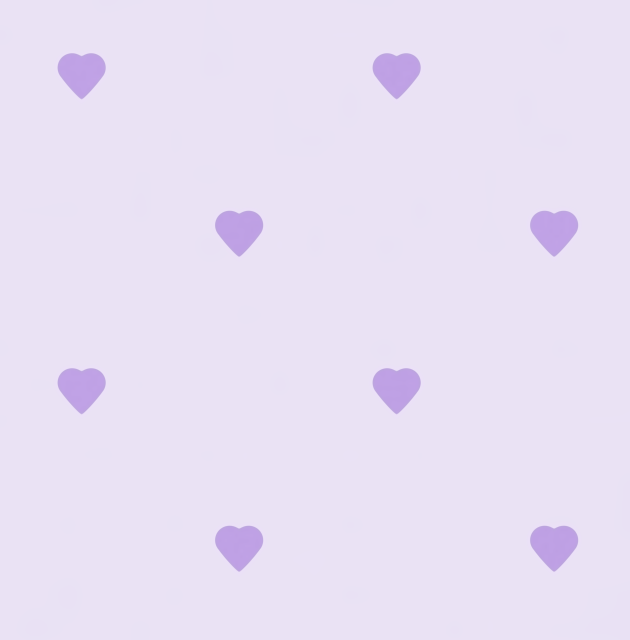
Give the GLSL for this pattern, as a Shadertoy shader.

```glsl
// Small lilac hearts in staggered rows on a pale lavender ground
#define REPEATS 2.0                      // hearts across each row
#define FIRST_HEART vec2(0.2592, 0.2149) // offset from the top left, in repeats
#define HEART_SIZE 0.0764                // half width, in repeats
#define LOBE_RADIUS 0.6                  // in half widths
#define SIDE_RADIUS 7.0                  // in half widths, gentle lower curve
#define SIDE_ANGLE 0.630                 // where the lobe meets the side
#define EDGE_BLUR 0.0022                 // in repeats
#define MOTTLE 0.008
#define GROUND vec3(0.917, 0.886, 0.957)
#define HALO vec3(0.922, 0.878, 0.972)
#define LILAC vec3(0.750, 0.632, 0.898)
#define RIM vec3(0.740, 0.650, 0.872)

float hash(vec2 p) {
    vec3 q = fract(p.xyx * 0.1031);
    q += dot(q, q.yzx + 33.33);
    return fract((q.x + q.y) * q.z);
}

float valueNoise(vec2 p) {
    vec2 cell = floor(p), f = fract(p);
    f = f * f * (3.0 - 2.0 * f);
    float low = mix(hash(cell), hash(cell + vec2(1, 0)), f.x);
    float high = mix(hash(cell + vec2(0, 1)), hash(cell + vec2(1, 1)), f.x);
    return mix(low, high, f.y);
}

// Signed distance to a heart of half width 1, widest at y = 0, tip downward
float heartDistance(vec2 p) {
    p.x = sqrt(p.x * p.x + 0.0025); // mirror, with a softened notch and tip
    vec2 joint = vec2(cos(SIDE_ANGLE), -sin(SIDE_ANGLE));
    vec2 lobe = vec2(1.0 - LOBE_RADIUS, 0.0);
    vec2 sideCentre = lobe - (SIDE_RADIUS - LOBE_RADIUS) * joint;
    bool onSide = dot(p - lobe, vec2(joint.y, -joint.x)) > 0.0;
    return onSide ? length(p - sideCentre) - SIDE_RADIUS
                  : length(p - lobe) - LOBE_RADIUS;
}

void mainImage(out vec4 fragColor, in vec2 fragCoord) {
    float unit = REPEATS / iResolution.x;
    vec2 p = vec2(fragCoord.x, iResolution.y - fragCoord.y) * unit;

    // Staggered grid: every other row moves by half a repeat
    vec2 q = p - FIRST_HEART;
    float row = floor(q.y * 2.0 + 0.5);
    q.x -= 0.5 * mod(row, 2.0);
    float column = floor(q.x + 0.5);
    vec2 local = vec2(q.x - column, row * 0.5 - q.y);
    float d = heartDistance(local / HEART_SIZE) * HEART_SIZE;

    // Ground with faint blotches and a pale halo
    float blotch = valueNoise(p * 9.0 + 20.0) - 0.5;
    vec3 color = GROUND + 0.5 * MOTTLE * blotch;
    color = mix(color, HALO, 0.7 * (1.0 - smoothstep(0.004, 0.016, d)));

    // Heart with a greyer rim and slight tint changes
    float tint = hash(vec2(column, row) + 7.0) - 0.5;
    float grain = valueNoise(p * 60.0 + 40.0) - 0.5;
    vec3 fill = mix(LILAC, RIM, smoothstep(-0.010, 0.0, d));
    fill += MOTTLE * (grain + tint);
    float blur = max(EDGE_BLUR, 0.7 * unit);
    color = mix(color, fill, 1.0 - smoothstep(-blur, blur, d));

    fragColor = vec4(color, 1.0);
}
```
